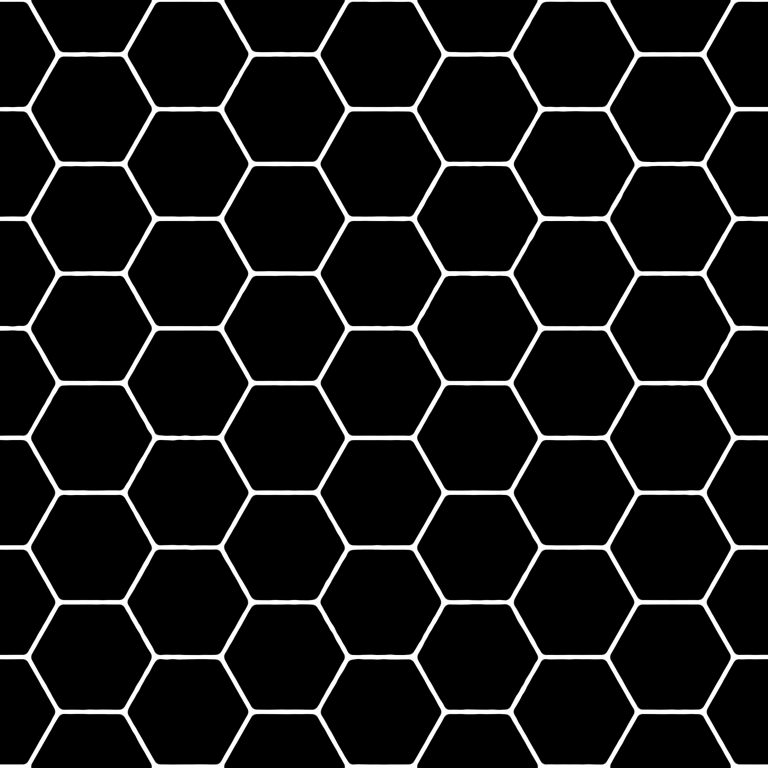
A WebGL 1 fragment shader for this pattern:

```glsl
precision highp float;
// White honeycomb outline on black: flat-topped hexagons in staggered columns.
// Two interleaved lattices give the distance to the nearest cell wall; smooth
// minima round the cell corners, and faint noise roughens the line edges.

uniform vec2 u_resolution;

const float COLUMN_PITCH = 0.12565;               // between neighbouring columns
const float HALF_HEIGHT = 0.07134;                // centre to flat wall
const float SLANT_RUN = 0.0406;                   // horizontal run of a slanted wall
const vec2 FIRST_CENTRE = vec2(0.4961, 0.0731);
const float HALF_LINE = 0.0029;
const float CORNER_BLEND = 0.0045;
const float ROUGHNESS = 0.0011;
const float GRAIN_SCALE = 120.0;
const float PATCH_SCALE = 9.0;
const vec3 GROUND_COLOUR = vec3(0.0);
const vec3 LINE_COLOUR = vec3(0.995);

float hash(vec2 p) {
  return fract(sin(dot(p, vec2(127.1, 311.7))) * 43758.5453);
}

float valueNoise(vec2 p) {
  vec2 cell = floor(p);
  vec2 f = fract(p);
  f = f * f * (3.0 - 2.0 * f);
  float low = mix(hash(cell), hash(cell + vec2(1.0, 0.0)), f.x);
  float high = mix(hash(cell + vec2(0.0, 1.0)), hash(cell + vec2(1.0, 1.0)), f.x);
  return mix(low, high, f.y);
}

float smoothMin(float a, float b, float blend) {
  float h = max(blend - abs(a - b), 0.0) / blend;
  return min(a, b) - 0.25 * h * h * blend;
}

// Distance from a point to the wall of a centred hexagon, positive inside.
float hexInset(vec2 p) {
  p = abs(p);
  vec2 slantNormal = normalize(vec2(HALF_HEIGHT, SLANT_RUN));
  vec2 tip = vec2(0.5 * (COLUMN_PITCH + SLANT_RUN), 0.0);
  float flatWall = HALF_HEIGHT - p.y;
  float slantWall = dot(tip - p, slantNormal);
  float mirrorWall = dot(tip - vec2(p.x, -p.y), slantNormal);
  float slants = smoothMin(slantWall, mirrorWall, CORNER_BLEND);
  return smoothMin(flatWall, slants, CORNER_BLEND);
}

// Offset from the nearest centre of a rectangular lattice.
vec2 latticeOffset(vec2 p) {
  vec2 period = 2.0 * vec2(COLUMN_PITCH, HALF_HEIGHT);
  return (fract(p / period + 0.5) - 0.5) * period;
}

void main() {
  float side = min(u_resolution.x, u_resolution.y);
  vec2 uv = gl_FragCoord.xy / side;
  float pixel = 1.0 / side;

  // The second lattice is shifted by one column and half a cell.
  vec2 p = uv - FIRST_CENTRE;
  vec2 stagger = vec2(COLUMN_PITCH, HALF_HEIGHT);
  float wall = max(hexInset(latticeOffset(p)), hexInset(latticeOffset(p - stagger)));

  // Patchy grain leaves some walls rougher than others.
  float grain = valueNoise(uv * GRAIN_SCALE) - 0.5;
  float patchiness = valueNoise(uv * PATCH_SCALE);
  wall += ROUGHNESS * grain * patchiness;

  float line = 1.0 - smoothstep(-0.75 * pixel, 0.75 * pixel, wall - HALF_LINE);
  gl_FragColor = vec4(mix(GROUND_COLOUR, LINE_COLOUR, line), 1.0);
}
```
